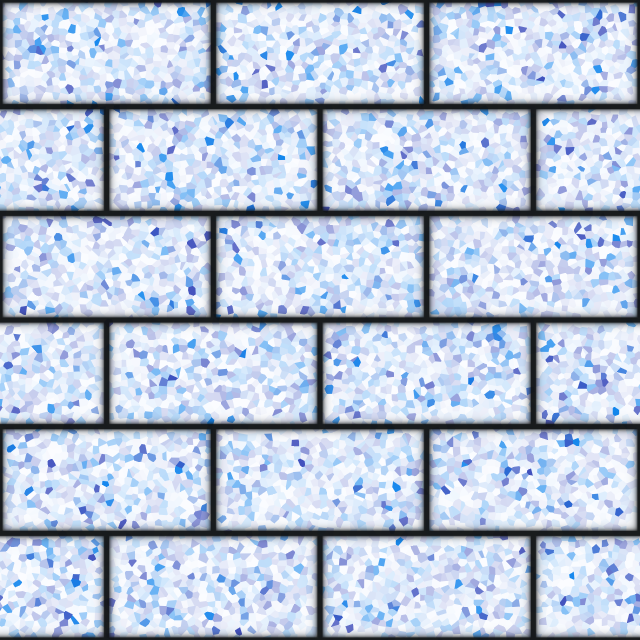
Write a WebGL 2 fragment shader that draws this pattern.

```glsl
#version 300 es
precision highp float;

uniform vec2 u_resolution;
out vec4 outColor;

// Layout, in canvas units
const vec2 BRICKS = vec2(3.0, 6.0);    // columns, rows (even row count wraps)
const float JOINT_HALF = 0.0037;       // half width of the solid joint
const float SHADOW_FALLOFF = 0.0038;   // fade length of the shadow on each brick
const float SHADOW_START = 0.82;       // shadow strength beside the joint
const float CHIPS = 96.0;              // stone chips across the canvas
const float CHIP_JITTER = 0.92;

// Palette
const vec3 WHITE = vec3(0.985, 0.990, 1.0);
const vec3 SKY = vec3(0.06, 0.52, 0.93);
const vec3 INDIGO = vec3(0.25, 0.31, 0.74);
const vec3 MORTAR = vec3(0.095, 0.105, 0.11);

// Integer hash giving three values in 0..1
vec3 hash3(uvec3 v) {
  v = v * 1664525u + 1013904223u;
  v.x += v.y * v.z; v.y += v.z * v.x; v.z += v.x * v.y;
  v ^= v >> 16u;
  v.x += v.y * v.z; v.y += v.z * v.x; v.z += v.x * v.y;
  return vec3(v >> 8u) / 16777216.0;
}

// Random values of a chip, wrapped at the canvas edges
vec3 chipHash(vec2 cell, uint seed) {
  return hash3(uvec3(uvec2(mod(cell, CHIPS)), seed));
}

// Mostly pale chips with a few deep ones, from sky blue to indigo
vec3 chipColor(vec2 cell) {
  vec3 h = chipHash(cell, 7u);
  float depth = 0.4 * pow(h.x, 1.5) + 0.6 * pow(h.x, 20.0);
  vec3 deep = mix(SKY, INDIGO, smoothstep(0.15, 0.85, h.y));
  return mix(WHITE, deep, depth);
}

// Voronoi chips, blended across one pixel at their borders
vec3 stone(vec2 uv, float pixel) {
  vec2 p = uv * CHIPS;
  vec2 base = floor(p);
  float near1 = 1e3, near2 = 1e3;
  vec2 cell1 = base, cell2 = base, to1 = vec2(0.0), to2 = vec2(1.0);
  for (int y = -1; y <= 1; y++) {
    for (int x = -1; x <= 1; x++) {
      vec2 cell = base + vec2(x, y);
      vec2 site = 0.5 + CHIP_JITTER * (chipHash(cell, 1u).xy - 0.5);
      vec2 to = cell + site - p;
      float d = dot(to, to);
      if (d < near1) {
        near2 = near1; cell2 = cell1; to2 = to1;
        near1 = d; cell1 = cell; to1 = to;
      } else if (d < near2) {
        near2 = d; cell2 = cell; to2 = to;
      }
    }
  }
  float border = 0.5 * (near2 - near1) / max(length(to2 - to1), 1e-4);
  float cover = clamp(0.5 + border / (pixel * CHIPS), 0.0, 1.0);
  return mix(chipColor(cell2), chipColor(cell1), cover);
}

// Distances to the nearest vertical and horizontal joint centre
vec2 jointDistance(vec2 uv) {
  vec2 p = uv * BRICKS;
  p.x += 0.5 * (1.0 - mod(floor(p.y), 2.0));
  vec2 f = fract(p);
  return min(f, 1.0 - f) / BRICKS;
}

void main() {
  vec2 uv = gl_FragCoord.xy / u_resolution;
  float pixel = 1.0 / min(u_resolution.x, u_resolution.y);
  vec3 chips = stone(uv, pixel);

  // Soft shadow along the brick edges, rounded where two sides meet
  vec2 inset = jointDistance(uv) - JOINT_HALF;
  vec2 light = 1.0 - SHADOW_START * exp(-max(inset, 0.0) / SHADOW_FALLOFF);
  vec3 brick = mix(MORTAR, chips, light.x * light.y);

  // Dark joint with a faint trace of the chips
  vec3 joint = MORTAR * (0.65 + 0.4 * chips);
  float face = smoothstep(-0.5 * pixel, 0.5 * pixel, min(inset.x, inset.y));
  outColor = vec4(mix(joint, brick, face), 1.0);
}
```
